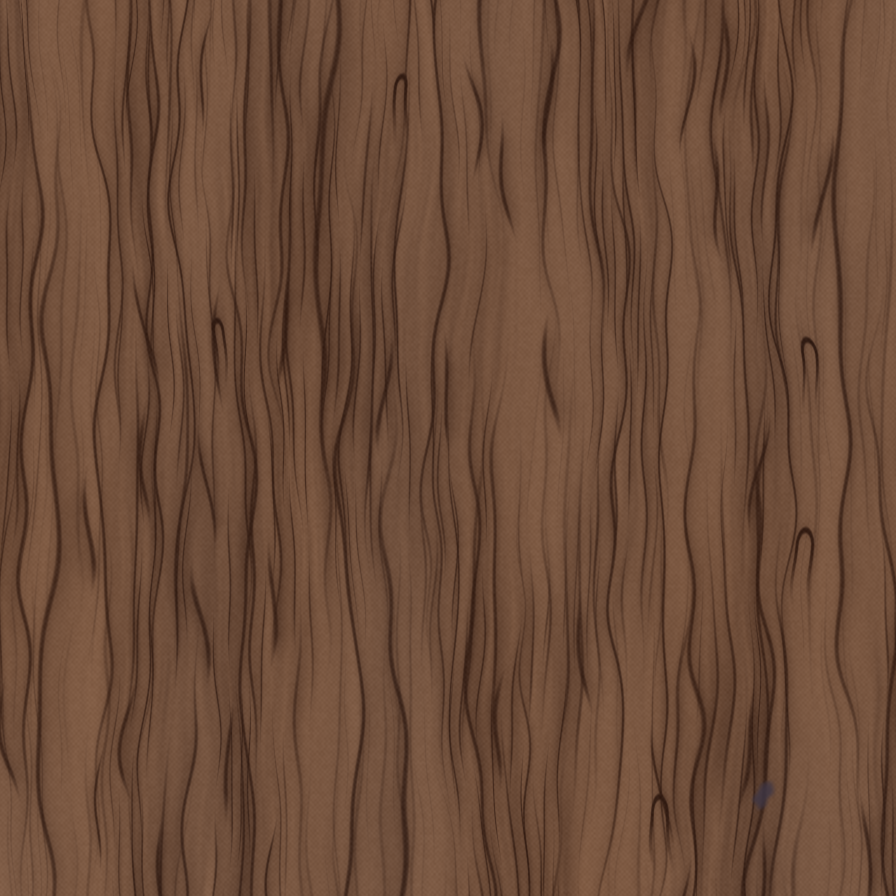
This texture is drawn by a WebGL 2 fragment shader. Its source:

```glsl
#version 300 es
precision highp float;
// Brown timber with vertical grain: wavering grooves in jittered columns,
// each with a dark core and a one-sided soft shadow, over stretched noise
// streaks, short cracks, a few narrow knot loops and a fine diamond weave.
uniform vec2 u_resolution;
out vec4 fragColor;

float hash(vec2 p) {
    vec3 q = fract(vec3(p.xyx) * vec3(0.1031, 0.1030, 0.0973));
    q += dot(q, q.yzx + 33.33);
    return fract((q.x + q.y) * q.z);
}

float noise(vec2 p) {
    vec2 cell = floor(p), f = fract(p);
    f = f * f * (3.0 - 2.0 * f);
    return mix(mix(hash(cell), hash(cell + vec2(1, 0)), f.x),
               mix(hash(cell + vec2(0, 1)), hash(cell + vec2(1, 1)), f.x), f.y);
}

// Darkness of tapering, meandering lines; one candidate per column and row.
float grooves(vec2 p, float columns, float rows, float width, float density, float seed) {
    float pixel = 1.0 / u_resolution.y;
    float light = 1.0;
    for (int i = -1; i <= 1; i++) {
        float column = floor(p.x * columns) + float(i);
        float v = p.y * rows + 7.0 * hash(vec2(column + 40.0, seed));
        vec2 id = vec2(column + 90.0, floor(v) + seed * 17.0);
        float present = step(hash(id + 5.3), density);
        float phase = 6.283 * hash(id + 11.7);
        float along = fract(v);
        float taper = smoothstep(0.0, 0.3, along) * smoothstep(1.0, 0.65, along);

        float bend = 0.16 * sin(p.y * 13.0 + phase) + 0.07 * sin(p.y * 37.0 + phase * 2.3)
                   + 0.30 * (along - 0.5) * (hash(id + 2.9) - 0.5);
        float center = (column + 0.5 + 0.65 * (hash(id) - 0.5) + bend) / columns;
        float d = p.x - center;

        float w = width * mix(0.45, 1.3, hash(id + 8.1)) * (0.35 + 0.65 * taper);
        float core = 1.0 - smoothstep(w * 0.3, w + pixel, abs(d));
        float side = hash(id + 3.7) < 0.65 ? 1.0 : -1.0;
        float reach = d * side > 0.0 ? 3.4 * w : 1.2 * w;
        float shadow = exp(-abs(d) / reach);
        light *= 1.0 - present * taper * (0.42 * core + 0.38 * shadow);
    }
    return 1.0 - light;
}

// Sparse arched loops with legs that fade downwards.
float knotLoops(vec2 p) {
    vec2 grid = p * vec2(6.0, 4.0);
    vec2 id = floor(grid);
    vec2 q = (fract(grid) - 0.5 - 0.3 * (vec2(hash(id + 4.0), hash(id + 9.0)) - 0.5)) / vec2(6.0, 4.0);
    float radius = mix(0.005, 0.009, hash(id + 1.5));
    q.x += 0.002 * sin(q.y * 60.0 + id.x);
    float d = abs(length(vec2(q.x, max(q.y, 0.0) * 0.5)) - radius);
    float line = 1.0 - smoothstep(0.0006, 0.0022 + 0.5 / u_resolution.y, d);
    float fade = smoothstep(-0.075, 0.005, q.y);
    return step(0.78, hash(id + 21.0)) * fade * (0.75 * line + 0.25 * exp(-d * 300.0));
}

void main() {
    vec2 uv = gl_FragCoord.xy / u_resolution.y;

    // Shared sideways drift keeps neighbouring fibres flowing together.
    vec2 p = uv;
    p.x += 0.006 * sin(uv.y * 6.0 + uv.x * 11.0)
         + 0.003 * sin(uv.y * 17.0 + uv.x * 29.0 + 1.7)
         + 0.0014 * sin(uv.y * 43.0 - uv.x * 37.0);
    p.x += 0.010 * (noise(uv * vec2(16.0, 6.0)) - 0.5);

    // Smooth boards alternate with densely fibred bands.
    float fibred = smoothstep(0.3, 0.7, noise(vec2(p.x * 13.0 + 3.0, p.y * 1.6)));

    // Stretched streaks at three scales.
    float streaks = 0.10 * noise(vec2(p.x * 38.0, p.y * 2.5));
    streaks += (0.04 + 0.16 * fibred) * noise(vec2(p.x * 120.0, p.y * 5.0));
    streaks += (0.03 + 0.10 * fibred) * noise(vec2(p.x * 260.0, p.y * 13.0));

    // Long folds, thin grooves, then short near-black cracks.
    float folds = grooves(p, 21.0, 0.8, 0.0025, 0.92, 1.0);
    float thin = grooves(p, 44.0, 1.9, 0.0015, 0.8, 2.0) * (0.35 + 0.6 * fibred);
    float hair = grooves(p, 75.0, 4.5, 0.0009, 0.6, 3.0) * (0.15 + 0.7 * fibred);
    float cracks = grooves(p, 15.0, 6.5, 0.0026, 0.26, 4.0);

    float light = (1.0 - streaks) * (1.0 - folds) * (1.0 - thin) * (1.0 - hair);
    light *= (1.0 - cracks) * (1.0 - knotLoops(p));
    float shade = clamp(1.0 - light, 0.0, 1.0);

    vec3 color = mix(vec3(0.515, 0.373, 0.280), vec3(0.19, 0.105, 0.07), shade);
    color += vec3(0.012, 0.002, -0.006) * (noise(uv * vec2(9.0, 3.0)) - 0.5);

    // Fine diamond weave and a trace of grit.
    float weave = sin(uv.x * 1200.0 + 0.8 * sin(uv.y * 90.0)) * sin(uv.y * 1100.0);
    color += 0.011 * weave + 0.022 * (noise(uv * 330.0) - 0.5);

    // One small bluish resin stain.
    vec2 stain = uv - vec2(0.852, 0.112);
    stain.x -= 0.4 * stain.y;
    float blot = length(stain * vec2(1.5, 1.0)) + 0.007 * (noise(uv * 120.0) - 0.5);
    color = mix(color, vec3(0.24, 0.21, 0.27), 0.8 * (1.0 - smoothstep(0.006, 0.020, blot)));

    fragColor = vec4(color, 1.0);
}
```
